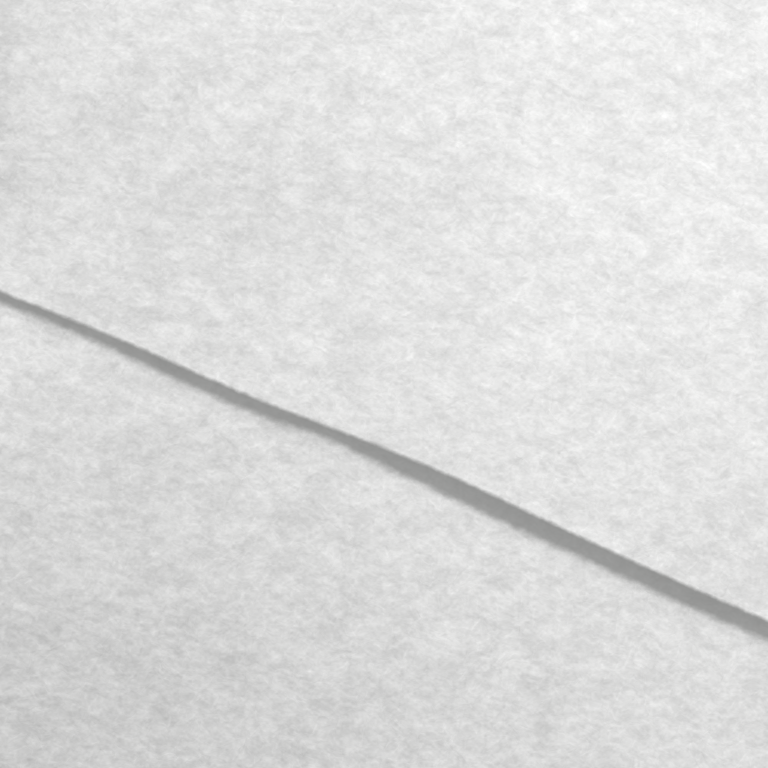
Reproduce this texture procedurally as a three.js fragment shader.

```glsl
// Pale felt sheet with a soft grey fold shadow slanting across it.
varying vec2 vUv;

const vec3 SHADOW_COLOR = vec3(0.592, 0.594, 0.590);

float hash(vec2 p) {
  vec3 q = fract(vec3(p.xyx) * 0.1031);
  q += dot(q, q.yzx + 33.33);
  return fract((q.x + q.y) * q.z);
}

float noise(vec2 p) {
  vec2 i = floor(p);
  vec2 f = fract(p);
  f = f * f * (3.0 - 2.0 * f);
  float low = mix(hash(i), hash(i + vec2(1.0, 0.0)), f.x);
  float high = mix(hash(i + vec2(0.0, 1.0)), hash(i + 1.0), f.x);
  return mix(low, high, f.y);
}

// Layered noise centred on zero.
float fbm(vec2 p) {
  float sum = 0.0;
  float weight = 0.5;
  for (int i = 0; i < 4; i++) {
    sum += weight * (noise(p) - 0.5);
    p = mat2(1.6, 1.2, -1.2, 1.6) * p + 17.3;
    weight *= 0.55;
  }
  return sum;
}

float segmentDistance(vec2 p, vec2 halfSpan) {
  float t = clamp(dot(p, halfSpan) / dot(halfSpan, halfSpan), -1.0, 1.0);
  return length(p - halfSpan * t);
}

// Short hairs, one per grid cell, with signed brightness.
float hairs(vec2 p, float seed) {
  float sum = 0.0;
  vec2 cell = floor(p);
  for (int y = -1; y <= 1; y++) {
    for (int x = -1; x <= 1; x++) {
      vec2 id = cell + vec2(float(x), float(y));
      vec2 center = id + vec2(hash(id + seed), hash(id + seed + 41.0));
      float angle = (hash(id + seed + 83.0) - 0.4) * 2.6;
      vec2 halfSpan = 0.6 * vec2(cos(angle), sin(angle));
      float d = segmentDistance(p - center, halfSpan);
      float tone = hash(id + seed + 127.0) - 0.45;
      sum += tone * (1.0 - smoothstep(0.03, 0.2, d));
    }
  }
  return sum;
}

// Soft clumps, matted fuzz and fine hairs of the felt.
float feltRelief(vec2 p) {
  vec2 warp = vec2(fbm(p * 30.0), fbm(p * 30.0 + 61.0));
  vec2 q = p + 0.014 * warp;
  float clumps = fbm(vec2(q.x * 30.0 - q.y * 6.0, q.y * 56.0 + q.x * 10.0));
  float fuzz = fbm(vec2(q.x * 95.0, q.y * 150.0 + q.x * 22.0) + 9.0);
  float grain = noise(p * vec2(250.0, 290.0)) - 0.5;
  float fibres = hairs(q * 85.0, 3.0) + 0.8 * hairs(q * 125.0, 211.0);
  return 0.085 * clumps + 0.1 * fuzz + 0.036 * grain + 0.028 * fibres;
}

// Broad light falling from the upper right.
float sheetLight(vec2 p) {
  float bottom = mix(0.778, 0.853, smoothstep(0.0, 0.9, p.x));
  float top = mix(0.884, 0.930, smoothstep(0.0, 0.9, p.x));
  float light = mix(bottom, top, smoothstep(-0.1, 0.85, p.y));
  vec2 hollow = (p - vec2(0.36, 0.74)) / vec2(0.34, 0.18);
  light -= 0.022 * exp(-dot(hollow, hollow));
  vec2 lift = (p - vec2(0.12, 0.5)) / vec2(0.22, 0.09);
  light += 0.018 * exp(-dot(lift, lift));
  light -= 0.045 * exp(-p.x * 22.0) * smoothstep(0.62, 0.8, p.y);
  return light + 0.032 * fbm(p * 7.0);
}

float bump(float x, float center, float width) {
  float t = (x - center) / width;
  return exp(-t * t);
}

float foldTop(float x) {
  float line = 0.621 - 0.428 * x;
  return line + 0.005 * bump(x, 0.16, 0.13) + 0.012 * bump(x, 0.56, 0.2);
}

float foldWidth(float x) {
  float width = mix(0.018, 0.030, smoothstep(0.0, 0.75, x));
  width += 0.003 * bump(x, 0.23, 0.1);
  return width - 0.005 * bump(x, 0.42, 0.06) + 0.004 * bump(x, 0.61, 0.09);
}

// Shadow strength: a soft upper lip and a feathered lower edge.
float foldShadow(float depth, float width, float fray) {
  float upper = smoothstep(-0.003, 0.005, depth + 0.003 * fray);
  float lower = 1.0 - smoothstep(width - 0.009, width + 0.006, depth + 0.005 * fray);
  return upper * lower;
}

void main() {
  vec2 p = vUv;
  float relief = feltRelief(p);
  float depth = foldTop(p.x) - p.y;
  float width = foldWidth(p.x);
  float fray = fbm(p * vec2(100.0, 130.0));

  float light = sheetLight(p) + relief;
  light += 0.012 * bump(depth, -0.008, 0.009);
  light -= 0.035 * bump(depth, width + 0.003, 0.009);
  vec3 color = light * vec3(1.0, 1.001, 0.998);

  float across = clamp(depth / width, 0.0, 1.0);
  vec3 shade = SHADOW_COLOR + 0.03 * (across - 0.5) + 0.3 * relief;
  color = mix(color, shade, foldShadow(depth, width, fray));

  gl_FragColor = vec4(clamp(color, 0.0, 1.0), 1.0);
}
```
